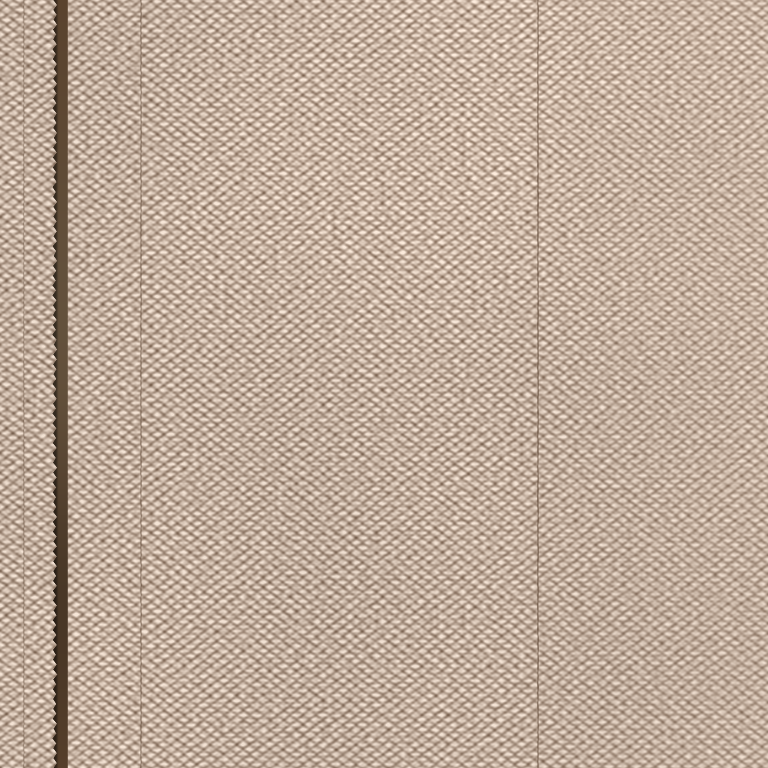
Write a WebGL 2 fragment shader that draws this texture.

```glsl
#version 300 es
precision highp float;

uniform vec2 u_resolution;
out vec4 fragColor;

const float TAU = 6.28319;
const vec3 SHADE = vec3(0.56, 0.47, 0.40);
const vec3 LIGHT = vec3(0.89, 0.82, 0.76);
const vec3 BRONZE = vec3(0.34, 0.25, 0.17);

float hash(vec2 p) {
  vec3 q = fract(p.xyx * vec3(0.1031, 0.103, 0.0973));
  q += dot(q, q.yzx + 33.33);
  return fract((q.x + q.y) * q.z);
}

vec2 gradient(vec2 cell) {
  float angle = TAU * hash(cell);
  return vec2(cos(angle), sin(angle));
}

float gradientNoise(vec2 p) {
  vec2 i = floor(p), f = fract(p);
  vec2 w = f * f * f * (f * (f * 6.0 - 15.0) + 10.0);
  vec2 e = vec2(1.0, 0.0);
  float low = mix(dot(gradient(i), f), dot(gradient(i + e), f - e), w.x);
  float high = mix(dot(gradient(i + e.yx), f - e.yx), dot(gradient(i + 1.0), f - 1.0), w.x);
  return mix(low, high, w.y);
}

// Dark line at every whole number, with a flatter light space between
float darkLine(float x) {
  return cos(TAU * x) + 0.3 * cos(2.0 * TAU * x);
}

// Diamond lattice of crossing diagonals over short horizontal yarns
float weave(vec2 uv, float panel) {
  vec2 p = uv * vec2(58.0, 78.0) + panel * vec2(0.37, 0.21);
  p += 0.08 * vec2(gradientNoise(uv * 26.0), gradientNoise(uv * 26.0 + 71.0));
  float balance = 0.5 + 0.2 * gradientNoise(uv * 9.0 + 13.0);
  float lattice = mix(darkLine(p.x - p.y), darkLine(p.x + p.y), balance);
  float rows = cos(TAU * 2.0 * p.y);
  float yarn = gradientNoise(uv * vec2(143.0, 221.0) + 5.3);
  float slub = gradientNoise(uv * vec2(61.0, 83.0) + 29.7);
  return -0.5 * lattice + 0.1 * rows + 0.5 * yarn + 0.1 * slub;
}

// Coverage of a vertical strip with softened edges
float strip(float x, float left, float right, float soft) {
  return smoothstep(left - soft, left + soft, x) * (1.0 - smoothstep(right - soft, right + soft, x));
}

void main() {
  vec2 uv = gl_FragCoord.xy / u_resolution;
  float pixel = 1.0 / u_resolution.x;
  float panel = step(0.031, uv.x) + step(0.08, uv.x) + step(0.1836, uv.x) + step(0.7005, uv.x);

  // Cloth tone, calmer on the right panel
  float contrast = mix(1.05, 0.85, smoothstep(0.55, 0.95, uv.x));
  float tone = 0.6 + contrast * weave(uv, panel);
  vec3 color = mix(SHADE, LIGHT, clamp(tone, -0.25, 1.22));

  // Broad light across the wall
  float glow = exp(-4.0 * dot(uv - vec2(0.68, 0.98), uv - vec2(0.68, 0.98)));
  color *= 0.985 + 0.045 * glow + 0.035 * gradientNoise(uv * 3.5 + 4.0);

  // Fine seams between panels, unevenly stitched
  vec3 seamX = vec3(0.031, 0.1836, 0.7005);
  vec3 seamDepth = vec3(0.4, 0.6, 0.8);
  for (int i = 0; i < 3; i++) {
    float x = uv.x - seamX[i] - 0.0006 * gradientNoise(vec2(float(i) * 7.3, uv.y * 90.0));
    float stitches = 0.8 + 0.45 * gradientNoise(vec2(float(i) * 5.7 + 0.4, uv.y * 118.0));
    float line = strip(x, -0.0009, 0.0009, 0.7 * pixel);
    color = mix(color, vec3(0.38, 0.29, 0.22), line * seamDepth[i] * stitches);
  }

  // Recessed metal strip with a toothed cloth edge on its left
  float tooth = abs(fract(uv.y * 78.0) - 0.5) * 2.0;
  float edge = 0.0735 - 0.0045 * tooth - 0.002 * gradientNoise(vec2(3.7, uv.y * 70.0));
  float groove = strip(uv.x, edge, 0.0882, 0.6 * pixel);
  float sheen = exp(-12.0 * (uv.y - 0.58) * (uv.y - 0.58));
  vec3 metal = mix(BRONZE, vec3(0.38, 0.31, 0.23), sheen);
  metal *= 0.82 + 0.2 * smoothstep(0.0, 0.3, abs(uv.y - 0.22));
  metal *= mix(0.55, 1.0, smoothstep(0.072, 0.077, uv.x));
  color = mix(color, metal, groove);

  fragColor = vec4(clamp(color, 0.0, 1.0), 1.0);
}
```
